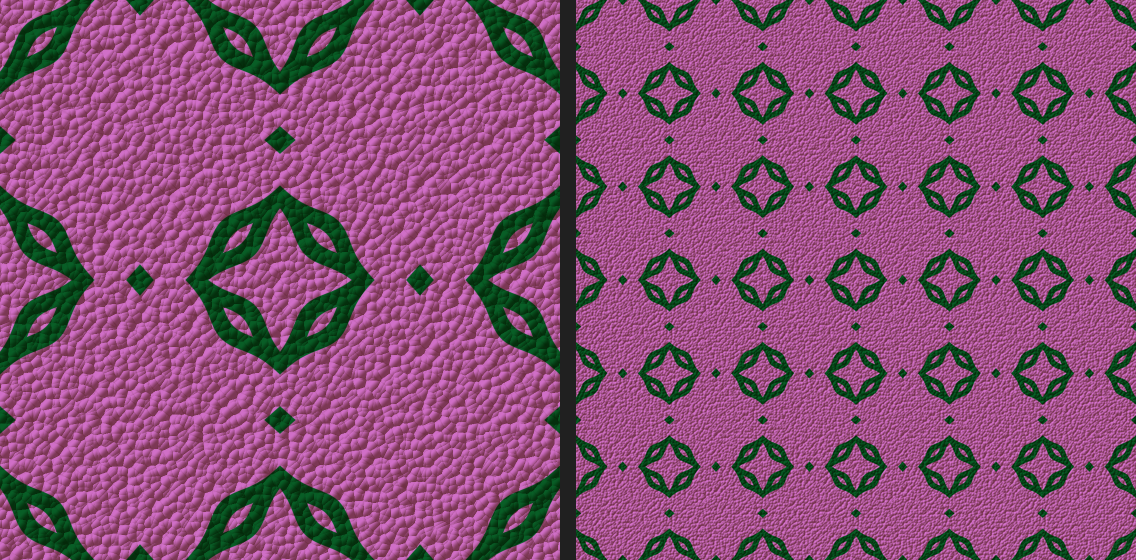
Left, the tile; right, the same tile 3 across and 3 down.
This pattern is drawn by a WebGL 2 fragment shader. Its source:

```glsl
#version 300 es
precision highp float;

uniform vec2 u_resolution;
out vec4 fragColor;

vec2 hash2(vec2 p) {
    vec3 q = fract(vec3(p.xyx) * vec3(0.1031, 0.1030, 0.0973));
    q += dot(q, q.yzx + 33.33);
    return fract((q.xx + q.yz) * q.zy);
}

// Offset from the nearest pebble centre (xy) and gap to the next pebble (z).
vec3 pebble(vec2 uv, float count) {
    vec2 p = uv * count;
    vec2 cell = floor(p);
    vec2 nearest = vec2(0.0);
    float first = 9.0;
    float second = 9.0;
    for (int j = -1; j <= 1; j++) {
        for (int i = -1; i <= 1; i++) {
            vec2 id = cell + vec2(i, j);
            vec2 offset = p - id - hash2(mod(id, count) + count);
            float d = length(offset);
            if (d < first) {
                second = first;
                first = d;
                nearest = offset;
            } else {
                second = min(second, d);
            }
        }
    }
    return vec3(nearest, second - first);
}

// Light falling on the pebbled relief from the upper left, 0 to 1.
float relief(vec2 uv) {
    vec3 fine = pebble(uv, 66.0);
    vec3 coarse = pebble(uv, 41.0);
    vec2 slope = fine.xy + 0.4 * coarse.xy;
    float facing = dot(slope, normalize(vec2(-1.0, 1.0)));
    float crease = 1.0 - smoothstep(0.0, 0.16, fine.z);
    return smoothstep(-0.5, 0.52, facing) - 0.14 * crease;
}

// Negative inside the four-leaf ring and the small diamonds.
float motif(vec2 uv) {
    vec2 p = abs(fract(uv * 2.0 + 0.5) - 0.5);
    float across = abs((p.x + p.y) * 0.7071 - 0.212);
    float along = (p.x - p.y) * 0.7071;

    // Leaf that swells at its middle, with a lens-shaped opening.
    float swell = along / 0.115;
    float leaf = across - 0.026 - 0.0586 * exp(-swell * swell);
    float t = along / 0.0755;
    float lens = across - 0.022 * (1.0 - t * t) * (1.0 - 0.25 * min(t * t, 1.0));
    float ring = max(leaf, -lens);

    // Diamonds halfway between neighbouring rings.
    float far = max(p.x, p.y);
    float near = min(p.x, p.y);
    float diamond = ((0.5 - far) / 0.0495 + near / 0.056 - 1.0) * 0.037;
    return min(ring, diamond);
}

vec3 surface(vec2 uv) {
    float light = relief(uv);
    vec3 pink = mix(vec3(0.483, 0.217, 0.33), vec3(0.816, 0.434, 0.78), light);
    vec3 green = mix(vec3(0.017, 0.184, 0.05), vec3(0.033, 0.367, 0.15), light);
    float soft = 1.0 / u_resolution.y;
    return mix(green, pink, smoothstep(-soft, soft, motif(uv)));
}

void main() {
    // Average four samples per pixel for clean pebble edges.
    vec3 color = vec3(0.0);
    for (int j = 0; j < 2; j++) {
        for (int i = 0; i < 2; i++) {
            vec2 jitter = vec2(i, j) * 0.5 - 0.25;
            color += surface((gl_FragCoord.xy + jitter) / u_resolution);
        }
    }
    fragColor = vec4(color * 0.25, 1.0);
}
```
